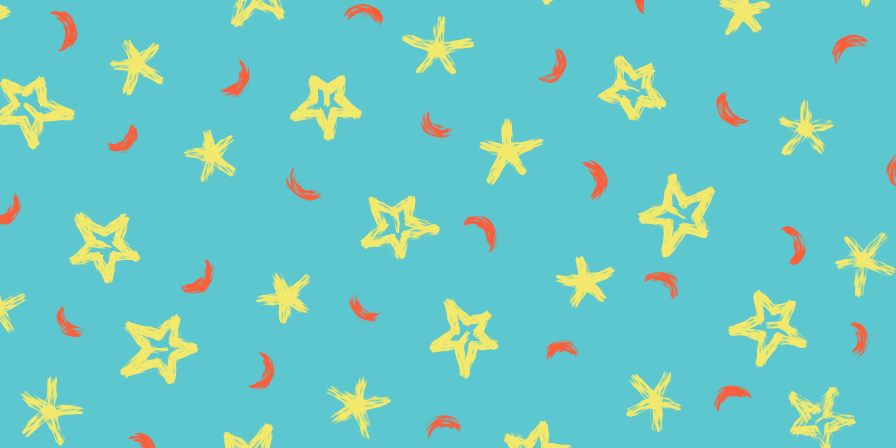
This pattern is drawn by a Shadertoy shader. Its source:

```glsl
// Dry-brush stars and crescent moons scattered over a flat turquoise ground.
// A tilted, jittered grid alternates outlined stars, solid stars and moons;
// each is built from strokes whose bristle marks are stretched cellular noise.

#define CELL 0.21          // grid spacing, in canvas heights
#define JITTER 0.065       // full range of the random shift of each mark
#define TILT 0.27          // rotation of the grid
#define OUTLINE_SIZE 0.075 // tip radius of outlined stars
#define SOLID_SIZE 0.057   // tip radius of solid stars
#define MOON_SIZE 0.040    // middle radius of the crescents
#define BRUSH 0.0108       // half width of a stroke
#define RAGGED 0.008       // roughness of the stroke edges
#define BRISTLES vec2(28.0, 150.0) // fleck density along and across a stroke

const float TAU = 6.2831853;
const vec3 TURQUOISE = vec3(0.36, 0.78, 0.81);
const vec3 YELLOW = vec3(0.95, 0.91, 0.42);
const vec3 CORAL = vec3(0.98, 0.37, 0.23);

vec2 hash2(vec2 p) {
    vec3 q = fract(p.xyx * vec3(0.1031, 0.1030, 0.0973));
    q += dot(q, q.yzx + 33.33);
    return fract((q.xx + q.yz) * q.zy);
}

mat2 rotation(float a) {
    return mat2(cos(a), sin(a), -sin(a), cos(a));
}

// Distance to the nearest scattered point
float cellular(vec2 p) {
    vec2 base = floor(p);
    float nearest = 2.0;
    for (int y = -1; y <= 1; y++)
    for (int x = -1; x <= 1; x++) {
        vec2 c = base + vec2(x, y);
        nearest = min(nearest, length(c + hash2(c) - p));
    }
    return nearest;
}

// Paint coverage: brushPos runs along and across the stroke, inside is depth
float paint(vec2 brushPos, float inside, float dry, float seed) {
    if (inside < -RAGGED) return 0.0;
    float soft = 1.0 / iResolution.y;
    float bristle = cellular(brushPos * BRISTLES + seed * 91.0);
    float body = smoothstep(-soft, soft, inside + (bristle - 0.5) * RAGGED);
    float patchiness = 0.08 * sin(brushPos.x * 70.0 + seed * TAU);
    float limit = dry + patchiness;
    return body * smoothstep(limit - 0.3, limit + 0.3, bristle + inside * 20.0);
}

// Straight stroke from a to b, with a half width at each end
float stroke(vec2 p, vec2 a, vec2 b, vec2 widths, float dry, float seed) {
    float len = length(b - a);
    vec2 dir = (b - a) / len;
    vec2 q = vec2(dot(p - a, dir), dot(p - a, vec2(-dir.y, dir.x)));
    float along = clamp(q.x, 0.0, len);
    float inside = mix(widths.x, widths.y, along / len) - length(q - vec2(along, 0.0));
    return paint(q, inside, dry, seed);
}

// Even corners are uneven tips, odd corners are notches
vec2 starCorner(int k, float seed) {
    k = k % 10;
    vec2 r = hash2(vec2(float(k) + 3.0, seed * 57.0));
    float angle = (float(k) + (r.x - 0.5) * 0.35) * TAU / 10.0;
    float radius = (k % 2 == 0) ? mix(0.82, 1.2, r.y) : mix(0.36, 0.47, r.y);
    return radius * vec2(cos(angle), sin(angle));
}

float outlinedStar(vec2 p, float size, float dry, float seed) {
    float bare = 1.0;
    for (int k = 0; k < 10; k++) {
        vec2 a = size * starCorner(k, seed), b = size * starCorner(k + 1, seed);
        bare *= 1.0 - stroke(p, a, b, vec2(BRUSH), dry, seed + float(k));
    }
    // Loose brush tail crossing the hollow
    vec2 tail = size * starCorner(3, seed);
    return 1.0 - bare * (1.0 - stroke(p, tail, -0.3 * tail, BRUSH * vec2(0.8, 0.4), dry, seed));
}

float solidStar(vec2 p, float size, float dry, float seed) {
    float bare = 1.0;
    for (int k = 0; k < 10; k += 2) {
        vec2 tip = size * starCorner(k, seed);
        bare *= 1.0 - stroke(p, vec2(0.0), tip, BRUSH * vec2(1.45, 0.9), dry, seed + float(k));
    }
    return 1.0 - bare;
}

float crescent(vec2 p, float size, float dry, float seed) {
    p.x += size * 0.6;
    float angle = atan(p.y, p.x), across = length(p) - size;
    float inside = BRUSH * 1.2 * (1.0 - pow(abs(angle) / 1.4, 3.0)) - abs(across);
    return paint(vec2(angle * size, across), inside, dry, seed);
}

void mainImage(out vec4 fragColor, in vec2 fragCoord) {
    vec2 p = rotation(TILT) * (fragCoord / iResolution.y) + 4.0;
    vec2 home = floor(p / CELL);
    vec3 color = TURQUOISE;

    // Marks of this cell and its neighbours
    for (int y = -1; y <= 1; y++)
    for (int x = -1; x <= 1; x++) {
        vec2 cell = home + vec2(x, y);
        vec2 shift = hash2(cell) - 0.5, look = hash2(cell + 71.0);
        vec2 q = p - (cell + 0.5) * CELL - shift * JITTER;
        if (length(q) > 0.115) continue;
        q = rotation(look.x * TAU) * q;
        float kind = mod(cell.x + cell.y, 4.0), seed = look.y;
        float scale = mix(0.88, 1.1, hash2(cell + 13.0).x);
        float dry = mix(0.22, 0.46, hash2(cell + 29.0).y);
        if (kind < 0.5) color = mix(color, YELLOW, outlinedStar(q, OUTLINE_SIZE * scale, dry, seed));
        else if (abs(kind - 2.0) < 0.5) color = mix(color, YELLOW, solidStar(q, SOLID_SIZE * scale, dry, seed));
        else color = mix(color, CORAL, crescent(q, MOON_SIZE * scale, dry, seed));
    }
    fragColor = vec4(color, 1.0);
}
```
